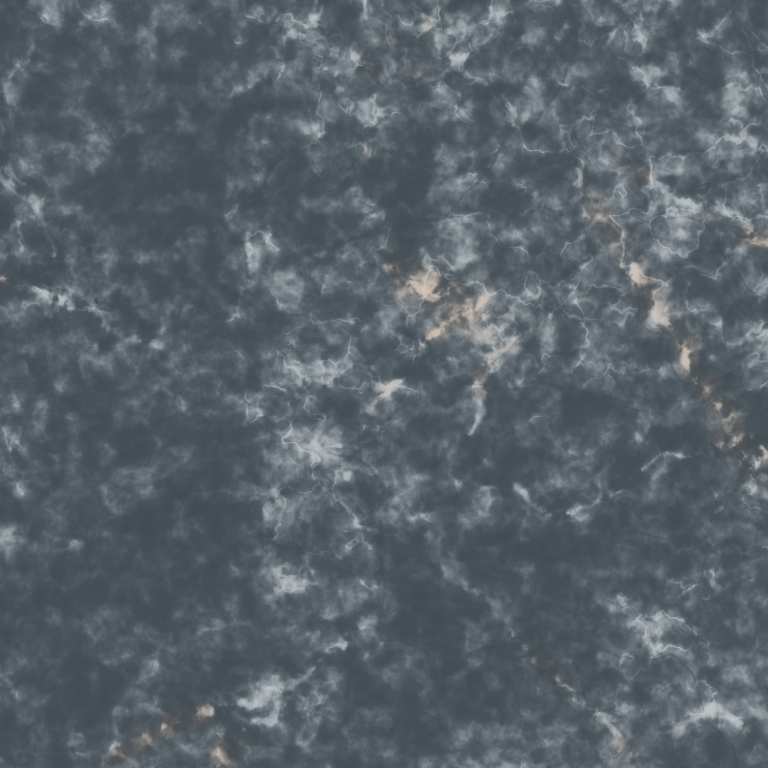
Give the GLSL for this texture, as a Shadertoy shader.

```glsl
const vec3 SLATE_DARK = vec3(0.252, 0.293, 0.324);
const vec3 VEIN_PALE = vec3(0.735, 0.765, 0.780);
const vec3 RUST_TINT = vec3(1.13, 1.0, 0.91);
const float BASE_TONE = 0.152;
const float TONE_SPREAD = 0.9;
const float CLOUD_SCALE = 4.5;
const float BLOTCH_SCALE = 17.0;
const float MOTTLE_SCALE = 42.0;
const float GRAIN_SCALE = 95.0;
const float WISP_SCALE = 23.0;
const float CRACK_SCALE = 4.2;
const float FBM_DEVIATION = 0.131;
const int VEIN_GRID = 3;

float hash(vec2 p) {
    return fract(sin(dot(p, vec2(127.1, 311.7))) * 43758.5453);
}

float noise(vec2 p) {
    vec2 cell = floor(p);
    vec2 f = fract(p);
    f = f * f * f * (f * (f * 6.0 - 15.0) + 10.0);
    float low = mix(hash(cell), hash(cell + vec2(1.0, 0.0)), f.x);
    float high = mix(hash(cell + vec2(0.0, 1.0)), hash(cell + vec2(1.0)), f.x);
    return mix(low, high, f.y);
}

float fbm(vec2 p) {
    float sum = 0.0;
    float weight = 0.5;
    for (int octave = 0; octave < 4; octave++) {
        sum += weight * noise(p);
        p = mat2(0.8, 0.6, -0.6, 0.8) * p * 2.03 + 17.3;
        weight *= 0.5;
    }
    return sum / 0.9375;
}

// Noise rescaled to zero mean and unit deviation
float unitFbm(vec2 p) {
    return (fbm(p) - 0.5) / FBM_DEVIATION;
}

vec2 warp(vec2 p) {
    return vec2(fbm(p), fbm(p + 43.7)) - 0.5;
}

// Thin bright line where the noise crosses its mean
float ridge(vec2 p, float width) {
    return 1.0 - smoothstep(0.0, width, abs(fbm(p) - 0.5));
}

// Long tapering veins, one per jittered cell: x = core, y = soft fringe
vec2 longVeins(vec2 p) {
    vec2 veins = vec2(0.0);
    for (int i = 0; i < VEIN_GRID * VEIN_GRID; i++) {
        vec2 cell = vec2(float(i % VEIN_GRID), float(i / VEIN_GRID));
        vec2 seed = cell + 5.3;
        vec2 jitter = vec2(hash(seed), hash(seed + 11.0));
        vec2 center = (cell + jitter) / float(VEIN_GRID);
        float lean = hash(seed + 23.0) < 0.5 ? -1.0 : 1.0;
        float angle = lean * mix(0.4, 1.15, hash(seed + 31.0));
        float halfLength = mix(0.12, 0.32, hash(seed + 47.0));
        float width = mix(0.007, 0.016, hash(seed + 59.0));
        vec2 axis = vec2(cos(angle), sin(angle));
        vec2 offset = p - center;
        float along = abs(dot(offset, axis)) / halfLength;
        float across = abs(dot(offset, vec2(-axis.y, axis.x)));
        float taper = 1.0 - smoothstep(0.5, 1.0, along);
        float core = taper * (1.0 - smoothstep(0.2 * width, width, across));
        float fringe = taper * (1.0 - smoothstep(0.0, width * 2.4, across));
        veins = max(veins, vec2(core, fringe));
    }
    return veins;
}

void mainImage(out vec4 fragColor, in vec2 fragCoord) {
    vec2 uv = fragCoord / min(iResolution.x, iResolution.y);
    vec2 coarseWarp = warp(uv * 6.0);
    vec2 fineWarp = warp(uv * 36.0);
    vec2 bent = uv + 0.08 * coarseWarp;
    vec2 frayed = uv + 0.03 * coarseWarp + 0.020 * fineWarp;

    // Broad clouds, blotches and crisp mottling of the stone
    float cloud = unitFbm(bent * CLOUD_SCALE + 3.1);
    float blotch = unitFbm(frayed * BLOTCH_SCALE + 37.0);
    float mottle = unitFbm(frayed * MOTTLE_SCALE);
    float grain = unitFbm(uv * GRAIN_SCALE + 7.0);
    float lightness = 0.42 * cloud + 0.36 * blotch + 0.58 * mottle + 0.24 * grain;

    // Short curled wisps, gathered in the paler clouds
    float wisps = ridge(frayed * WISP_SCALE + 71.0, 0.055);
    lightness += 0.9 * wisps * smoothstep(-1.0, 1.2, cloud + 0.5 * mottle);

    // Broken network of cracks and the long veins, crumbled by the mottling
    float broken = smoothstep(0.4, 0.58, fbm(uv * 11.0 + 29.0));
    float region = smoothstep(0.4, 0.6, fbm(uv * 2.5 + 8.0));
    float crumble = smoothstep(-1.6, 0.8, mottle + 0.5 * grain);
    float cracks = ridge((bent + 0.008 * fineWarp) * CRACK_SCALE + 13.0, 0.026);
    vec2 veins = longVeins(uv + 0.08 * coarseWarp + 0.018 * fineWarp);
    lightness += 1.4 * cracks * broken * crumble * mix(0.35, 1.0, region);
    lightness += (1.3 * veins.x * crumble + 0.35 * veins.y) * mix(0.35, 1.0, broken);

    // Hairline dark seams
    lightness -= 0.5 * ridge(bent * 3.0 + 91.0, 0.010);

    // Skewed tone: mostly dark slate with rare pale peaks
    float tone = BASE_TONE * exp(TONE_SPREAD * lightness);
    tone /= sqrt(1.0 + tone * tone);
    vec3 color = mix(SLATE_DARK, VEIN_PALE, tone);

    // Rusty stain along some stretches of vein
    float stain = smoothstep(0.48, 0.62, fbm(uv * 5.0 + 57.0));
    float rust = stain * max(veins.y, 0.7 * cracks * region);
    color *= mix(vec3(1.0), RUST_TINT, rust * mix(0.5, 1.0, crumble));

    fragColor = vec4(color, 1.0);
}
```
